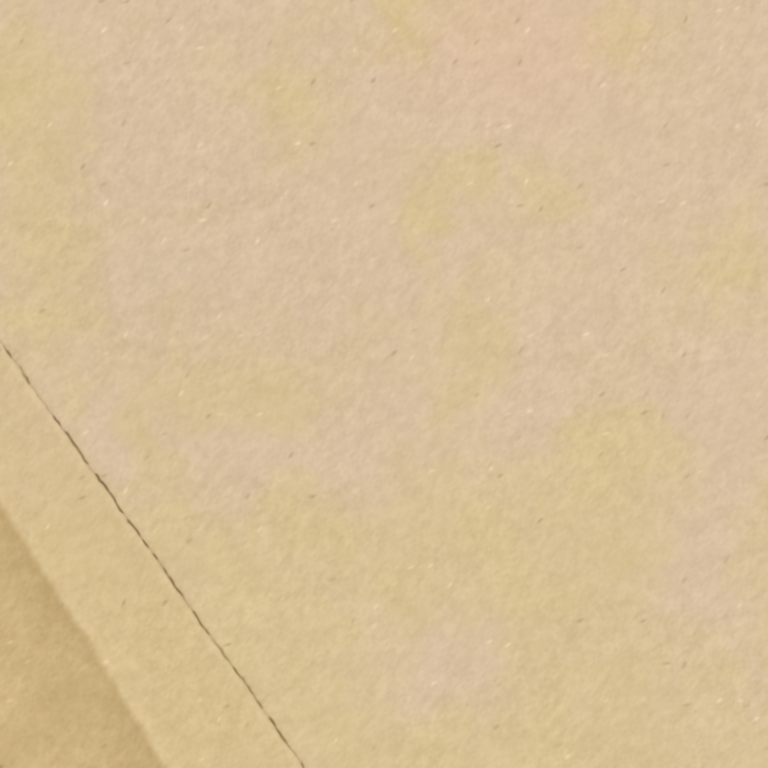
A Shadertoy shader for this texture:

```glsl
// Sheet of tan paper with faint yellow and pink staining, fibrous grain,
// a broken diagonal crease and a darker fold at the lower left.
// Stains are soft ellipses bent by value noise; flecks come from hashed cells.

float hash(vec2 p) {
    vec3 q = fract(vec3(p.xyx) * 0.1031);
    q += dot(q, q.yzx + 33.33);
    return fract((q.x + q.y) * q.z);
}

float noise(vec2 p) {
    vec2 i = floor(p), f = fract(p);
    f = f * f * (3.0 - 2.0 * f);
    return mix(mix(hash(i), hash(i + vec2(1, 0)), f.x),
               mix(hash(i + vec2(0, 1)), hash(i + vec2(1, 1)), f.x), f.y);
}

float fbm(vec2 p) {
    float sum = 0.0, amp = 0.5;
    for (int i = 0; i < 4; i++) {
        sum += amp * noise(p);
        p = mat2(1.6, 1.2, -1.2, 1.6) * p + 7.3;
        amp *= 0.5;
    }
    return sum / 0.9375;
}

// Soft ellipse: centre in xy, radii in zw.
float blot(vec2 p, vec4 e) {
    vec2 d = (p - e.xy) / e.zw;
    return exp(-dot(d, d));
}

// Yellow stain amount, 0 to 1.
float stain(vec2 p) {
    const vec4 yellow[12] = vec4[12](
        vec4(0.03, 0.86, 0.07, 0.14), vec4(0.06, 0.62, 0.08, 0.16),
        vec4(0.39, 0.89, 0.06, 0.08), vec4(0.52, 0.98, 0.05, 0.05),
        vec4(0.84, 0.95, 0.07, 0.05), vec4(0.60, 0.78, 0.08, 0.04),
        vec4(0.55, 0.70, 0.03, 0.08), vec4(0.73, 0.73, 0.06, 0.04),
        vec4(0.61, 0.53, 0.05, 0.10), vec4(0.93, 0.65, 0.08, 0.05),
        vec4(0.37, 0.49, 0.12, 0.07), vec4(0.79, 0.42, 0.08, 0.06));
    const vec4 pink[4] = vec4[4](
        vec4(0.58, 0.15, 0.09, 0.07), vec4(0.93, 0.24, 0.11, 0.14),
        vec4(0.14, 0.44, 0.03, 0.05), vec4(0.36, 0.41, 0.11, 0.04));
    p += 0.10 * (vec2(fbm(p * 13.0), fbm(p * 13.0 + 41.0)) - 0.5);
    float s = smoothstep(0.47, 0.28, p.y) * 0.85;
    s += 0.6 * blot(p, vec4(0.18, 0.46, 0.10, 0.09));
    for (int i = 0; i < 12; i++) s += 0.75 * blot(p, yellow[i]);
    for (int i = 0; i < 4; i++) s -= 0.8 * blot(p, pink[i]);
    s += 0.9 * (fbm(p * 17.0 + 5.0) - 0.5);
    return smoothstep(-0.05, 0.95, s);
}

// Soft sparse fibres, one per hashed cell.
float flecks(vec2 p, float cells, float seed) {
    vec2 g = p * cells, id = floor(g);
    vec2 d = fract(g) - 0.4 - 0.2 * vec2(hash(id + seed + 11.0), hash(id + seed + 23.0));
    float a = 0.9 + 0.9 * (hash(id + seed + 37.0) - 0.5);
    d = mat2(cos(a), sin(a), -sin(a), cos(a)) * d;
    d /= vec2(0.15, 0.32);
    return smoothstep(0.88, 1.0, hash(id + seed)) * smoothstep(1.0, 0.0, length(d));
}

void mainImage(out vec4 fragColor, in vec2 fragCoord) {
    vec2 uv = fragCoord / iResolution.xy;
    float px = 1.0 / iResolution.y;

    // Base tint
    vec3 col = mix(vec3(0.850, 0.752, 0.632), vec3(0.845, 0.755, 0.575), stain(uv));
    col += vec3(0.014, -0.004, 0.004) * blot(uv, vec4(0.67, 0.94, 0.14, 0.09));
    col -= vec3(0.010, 0.008, 0.006) * blot(uv, vec4(0.22, 0.62, 0.28, 0.25));

    // Signed distances to crease and fold, positive on the upper right
    float wobble = 0.004 * (noise(uv * 30.0) - 0.5) + 0.002 * (noise(uv * 110.0) - 0.5);
    float crease = (uv.y - 0.557 + 1.40 * uv.x) / 1.72 + wobble;
    float fold = (uv.y - 0.342 + 1.5 * uv.x + 0.42 * uv.x * uv.x) / 1.85 + wobble;

    // Strip between the two, then the lower layer fading from its shadow
    col = mix(col, vec3(0.835, 0.738, 0.553), 0.55 * smoothstep(0.004, -0.006, crease));
    vec3 under = vec3(0.800, 0.692, 0.500) - 0.045 * exp(min(fold, 0.0) * 28.0);
    under += 0.05 * (fbm(uv * 14.0) - 0.5);
    col = mix(col, under, smoothstep(0.005 + px, -0.005 - px, fold));
    col += 0.010 * exp(-pow((fold - 0.010) / 0.007, 2.0));

    // Broken brown crease with a soft shadow and a pale lip
    float broken = smoothstep(0.25, 0.75, noise(uv * 95.0)) * (0.6 + 0.4 * noise(uv * 23.0));
    float line = exp(-pow(crease / (0.0014 + 0.4 * px), 2.0));
    col -= vec3(0.28, 0.28, 0.25) * (0.2 + 0.8 * broken) * line;
    col -= 0.022 * exp(-pow((crease - 0.002) / 0.004, 2.0));
    col += 0.014 * exp(-pow((crease + 0.006) / 0.004, 2.0));

    // Fibrous grain, stretched along a falling diagonal, rougher in places
    vec2 along = mat2(0.77, 0.64, -0.64, 0.77) * uv;
    float grain = fbm(along * vec2(125.0, 70.0)) - 0.5;
    grain += 0.45 * (noise(along * vec2(260.0, 190.0)) - 0.5);
    col += (0.045 + 0.025 * noise(uv * 11.0)) * grain;
    col += 0.022 * (fbm(uv * 30.0) - 0.5);

    // Pale and dark flecks
    col += 0.07 * flecks(uv, 40.0, 3.0);
    col -= 0.08 * flecks(uv + 0.013, 37.0, 71.0);

    fragColor = vec4(clamp(col, 0.0, 1.0), 1.0);
}
```
